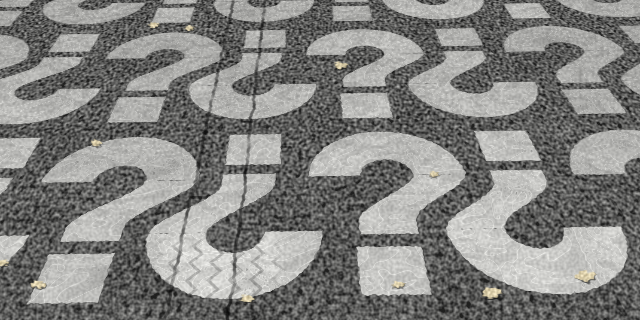
Write a Shadertoy shader that draws this pattern.

```glsl
// Rows of worn hooked marks with square dots, painted on asphalt and seen in
// perspective. The ground plane is tiled twice: upright marks and half-turned
// ones; gradient noise adds grit, wear, cracks and fallen leaves.

#define HORIZON 1.966             // height of the vanishing line
#define VANISH_X 0.9375           // vanishing point of the columns
#define ROLL 0.015                // camera tilt
#define GROUND_SCALE vec2(1.828, 4.525)
#define GROUND_SHIFT vec2(0.181, 2.387)
#define TURNED_SHIFT vec2(-0.25, 0.882)
#define STROKE 0.098              // half width of the painted stroke
#define JITTER 0.016              // placement error of each mark
#define WEAR 0.20                 // contrast of scuffs in the paint
#define GRIT 0.46                 // contrast of the asphalt grain
#define LEAVES 11

float hash(vec2 p) {
    vec3 q = fract(p.xyx * vec3(0.1031, 0.1030, 0.0973));
    q += dot(q, q.yzx + 33.33);
    return fract((q.x + q.y) * q.z);
}

float corner(vec2 cell, vec2 offset) {
    float angle = 6.2832 * hash(cell);
    return dot(vec2(cos(angle), sin(angle)), offset);
}

float gradientNoise(vec2 p) {
    vec2 i = floor(p), f = fract(p), e = vec2(1, 0);
    vec2 w = f * f * f * (f * (f * 6.0 - 15.0) + 10.0);
    return mix(mix(corner(i, f), corner(i + e, f - e), w.x),
               mix(corner(i + e.yx, f - e.yx), corner(i + 1.0, f - 1.0), w.x), w.y);
}

float box(vec2 p, vec2 halfSize) {
    vec2 q = abs(p) - halfSize;
    return length(max(q, 0.0)) + min(max(q.x, q.y), 0.0);
}

// Half ring on top, a swept S-shaped stem below it, then a square dot
float markDistance(vec2 p) {
    vec2 c = p - vec2(0.144, 0.59);
    float ring = max(abs(length(c) - 0.197) - STROKE, -c.y);
    float s = clamp((p.y - 0.33) / 0.27, 0.0, 1.0);
    float middle = mix(0.117, 0.341, s * s * (3.0 - 2.0 * s));
    float slope = 0.224 * 6.0 * s * (1.0 - s) / 0.27;
    float stem = (abs(p.x - middle) - STROKE) / sqrt(1.0 + 0.6 * slope * slope);
    stem = max(stem, max(c.y - 0.002, 0.268 - p.y));
    float dotShape = box(p - vec2(0.107, 0.104), vec2(0.106, 0.104));
    return min(min(ring, stem), dotShape);
}

// Signed distance and tone of the mark in the tile around p
vec2 tiledMark(vec2 p, float seed) {
    vec2 margin = vec2(0.35, 0.06);
    vec2 id = floor(p + margin);
    vec2 shift = vec2(hash(id + seed), hash(id + seed + 7.0)) - 0.5;
    float d = markDistance(p - id + shift * JITTER);
    return vec2(d, hash(id + seed + 19.0) - 0.5);
}

float crack(vec2 g, float x, float aa) {
    float wiggle = 0.012 * gradientNoise(vec2(x * 50.0, g.y * 9.0))
                 + 0.006 * gradientNoise(vec2(x * 90.0, g.y * 40.0));
    float strength = 0.65 + 0.7 * gradientNoise(vec2(x * 30.0, g.y * 14.0));
    return strength * (1.0 - smoothstep(0.002, 0.004 + aa, abs(g.x - x + wiggle)));
}

void mainImage(out vec4 fragColor, in vec2 fragCoord) {
    vec2 p = fragCoord / iResolution.y;

    // Ground plane: one unit per repeat
    float depth = HORIZON - p.y + ROLL * (p.x - 1.0);
    vec2 ground = GROUND_SCALE * vec2(p.x - VANISH_X, 1.0) / depth - GROUND_SHIFT;
    vec2 footprint = fwidth(ground);
    float aa = 0.5 * (footprint.x + footprint.y);

    // Asphalt grain
    float pebbles = gradientNoise(ground * vec2(64.0, 44.0));
    float grit = gradientNoise(p * 105.0);
    float patches = gradientNoise(ground * 5.0);
    float grain = 0.65 * pebbles + 0.6 * grit;
    float tone = 0.365 + GRIT * grain + 0.06 * patches;
    tone -= 0.16 * smoothstep(0.18, 0.45, -gradientNoise(ground * vec2(36.0, 26.0) + 9.0));
    tone = max(tone, 0.12);

    // Painted marks with rough edges, scuffs and chips
    vec2 upright = tiledMark(ground, 3.0);
    vec2 turned = tiledMark(TURNED_SHIFT - ground, 41.0);
    vec2 mark = upright.x < turned.x ? upright : turned;
    float edge = mark.x + 0.008 * pebbles;
    float cover = 1.0 - smoothstep(-0.6 * aa, 0.6 * aa, edge);
    float scuffs = gradientNoise(ground * vec2(17.0, 23.0) + 2.0 * patches);
    float paint = mix(0.68, 0.76, smoothstep(1.6, 0.2, ground.y)) + 0.07 * mark.y;
    paint += WEAR * (0.45 * scuffs + 0.55 * grit + 0.3 * pebbles) + 0.05 * patches;
    paint += 0.08 * (1.0 - smoothstep(0.0, 0.06, abs(scuffs)));

    // Zigzag tyre print on the nearest paint
    float zigzag = abs(fract(ground.y * 13.0) - 0.5);
    float groove = abs(fract(ground.x * 15.0 + zigzag) - 0.5);
    float track = smoothstep(0.24, 0.14, abs(ground.x + 0.44)) * smoothstep(0.32, 0.2, ground.y);
    paint += track * (0.07 - 0.16 * smoothstep(0.15, 0.05, groove));
    float chips = smoothstep(0.28, 0.5, 0.8 * grain - 0.4 * patches);
    tone = mix(tone, paint, cover * (1.0 - 0.5 * chips));

    // Two long cracks running away from the viewer
    float cracks = max(crack(ground, -0.574, aa), crack(ground, -0.388, aa));
    tone *= 1.0 - 0.65 * clamp(cracks, 0.0, 1.0);
    vec3 color = tone * vec3(1.0, 1.0, 0.985);

    // Scattered dry leaves with a small shadow
    for (int i = 0; i < LEAVES; i++) {
        float k = float(i);
        vec2 center = vec2(2.0 * fract(k * 0.618 + 0.06), hash(vec2(k, 5.0)));
        float size = mix(0.012, 0.022, hash(vec2(k, 8.0))) * (HORIZON - center.y) / 1.5;
        vec2 q = (p - center) / size * vec2(0.75, 1.3);
        float ragged = 0.65 * gradientNoise(q * 1.7 + k * 11.0);
        float soft = 1.5 / (iResolution.y * size);
        float shadow = smoothstep(soft, -soft, length(q + vec2(-0.1, 0.3)) - 0.9 + ragged);
        float leaf = smoothstep(soft, -soft, length(q) - 0.85 + ragged);
        color *= 1.0 - 0.6 * shadow;
        color = mix(color, vec3(0.86, 0.81, 0.67) + 0.25 * grit, leaf);
    }
    fragColor = vec4(clamp(color, 0.0, 1.0), 1.0);
}
```
